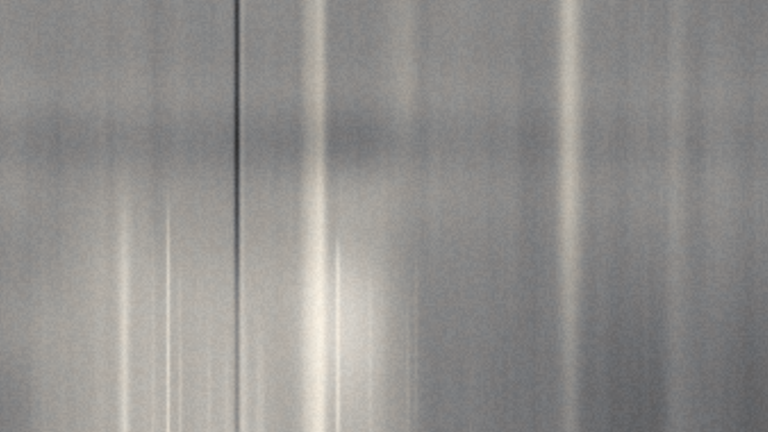
This texture is drawn by a WebGL 2 fragment shader. Its source:

```glsl
#version 300 es
precision highp float;
// Brushed metal sheet with soft vertical reflections, a dark seam and fine grain.

#define BASE_LIGHT 0.522
#define GLOW_LIGHT 0.160
#define HOT_LIGHT 0.14
#define BRUSH_CONTRAST 0.105
#define BAND_CONTRAST 0.030
#define GRAIN_SCALE 190.0
#define GRAIN_CONTRAST 0.046
#define SEAM_X 0.3085
#define SEAM_WIDTH 0.0036
#define HIGHLIGHT_KNEE 0.76
#define COOL_TINT vec3(0.995, 1.0, 1.020)
#define WARM_TINT vec3(1.022, 1.0, 0.962)

uniform vec2 u_resolution;
out vec4 fragColor;

float hash(vec2 p) {
    vec3 q = fract(p.xyx * 0.1031);
    q += dot(q, q.yzx + 33.33);
    return fract((q.x + q.y) * q.z);
}

float noise(vec2 p) {
    vec2 cell = floor(p);
    vec2 f = fract(p);
    f = f * f * (3.0 - 2.0 * f);
    float low = mix(hash(cell), hash(cell + vec2(1.0, 0.0)), f.x);
    float high = mix(hash(cell + vec2(0.0, 1.0)), hash(cell + 1.0), f.x);
    return mix(low, high, f.y);
}

float bell(float x, float centre, float width) {
    float d = (x - centre) / width;
    return exp(-d * d);
}

// Reflection with its own width on either flank.
float ridge(float x, float centre, float left, float right) {
    return bell(x, centre, x < centre ? left : right);
}

// One below the edge, fading to zero above it.
float below(float y, float edge, float softness) {
    return 1.0 - smoothstep(edge - softness, edge + softness, y);
}

// Vertical brushing: layers of noise stretched along y.
float brushing(vec2 uv) {
    float sum = 0.0;
    float amplitude = 0.5;
    float frequency = 13.0;
    for (int i = 0; i < 4; i++) {
        sum += amplitude * (noise(vec2(uv.x * frequency, uv.y * 1.6 + float(i) * 17.0)) - 0.5);
        amplitude *= 0.66;
        frequency *= 2.3;
    }
    return sum;
}

// Large soft areas of light and shade.
float broadLight(vec2 uv) {
    float wobble = 0.08 * (noise(uv * vec2(9.0, 3.0)) - 0.5);
    float leftSide = 1.0 - smoothstep(0.44, 0.57, uv.x);
    float glow = below(uv.y + wobble, 0.49, 0.20) * leftSide * smoothstep(0.0, 0.18, uv.x);
    float hot = bell(uv.x, 0.445, 0.055) * bell(uv.y, 0.25, 0.17);
    float lift = bell(uv.x, 0.46, 0.08) * bell(uv.y, 0.54, 0.08);
    float corner = bell(uv.x, 0.0, 0.09) * bell(uv.y, 0.24, 0.12);
    float shade = smoothstep(0.48, 0.72, uv.x) * below(uv.y, 0.28, 0.28);
    float dusk = bell(uv.x, 0.46, 0.09) * bell(uv.y, 0.69, 0.09);
    float bands = bell(uv.y, 0.79, 0.06) + bell(uv.y, 0.55, 0.08) - bell(uv.y, 0.67, 0.06);
    return GLOW_LIGHT * glow + HOT_LIGHT * hot + 0.05 * lift + 0.06 * corner
         - 0.085 * shade - 0.045 * dusk + BAND_CONTRAST * bands * (1.0 - 0.5 * uv.x)
         - 0.03 * smoothstep(0.55, 1.0, uv.x);
}

// Bright reflections, wide ones first, then thin scratches.
float streaks(vec2 uv) {
    float x = uv.x;
    float y = uv.y;
    float lower = below(y, 0.52, 0.16);
    float sum = ridge(x, 0.4160, 0.0120, 0.0085) * mix(0.17, 0.24, lower);
    sum += bell(x, 0.399, 0.008) * 0.08;
    sum += ridge(x, 0.741, 0.0135, 0.0150) * mix(0.09, 0.19, smoothstep(0.0, 0.7, y));
    sum += ridge(x, 0.528, 0.022, 0.014) * mix(0.01, 0.085, smoothstep(0.5, 0.8, y));
    sum += bell(x, 0.884, 0.013) * 0.045;
    sum += bell(x, 0.162, 0.008) * 0.10 * lower;
    sum += bell(x, 0.219, 0.0026) * 0.15 * below(y, 0.50, 0.12);
    sum += bell(x, 0.440, 0.0030) * 0.14 * below(y, 0.43, 0.05);
    // Scattered thin scratches in the lit lower part.
    for (int i = 0; i < 12; i++) {
        float id = float(i);
        float centre = mix(0.13, 0.56, hash(vec2(id, 3.7)));
        float top = mix(0.15, 0.55, hash(vec2(id, 8.1)));
        sum += bell(x, centre, 0.0030) * 0.035 * below(y, top, 0.10);
    }
    return sum;
}

// Dark joint with a pale right edge, paler downwards.
float seam(vec2 uv) {
    float depth = mix(0.15, 0.30, smoothstep(0.22, 0.52, uv.y));
    return 0.06 * bell(uv.x, SEAM_X + 0.007, 0.0035) - depth * bell(uv.x, SEAM_X, SEAM_WIDTH);
}

void main() {
    vec2 uv = gl_FragCoord.xy / u_resolution;
    vec2 p = gl_FragCoord.xy / u_resolution.y;

    float shine = streaks(uv);
    float light = BASE_LIGHT + broadLight(uv) + shine + seam(uv);
    light += BRUSH_CONTRAST * brushing(uv);

    // Roll off the highlights softly.
    float excess = max(light - HIGHLIGHT_KNEE, 0.0);
    light = min(light, HIGHLIGHT_KNEE) + excess / (1.0 + 2.0 * excess);

    // Fine grain with a trace of colour.
    light += GRAIN_CONTRAST * (noise(p * GRAIN_SCALE) - 0.5);
    float chroma = noise(p * GRAIN_SCALE * 0.3 + 41.0) - 0.5;

    float warmth = clamp(smoothstep(0.40, 0.68, light) + 1.5 * shine, 0.0, 1.3);
    vec3 colour = light * mix(COOL_TINT, WARM_TINT, warmth);
    colour += 0.015 * chroma * vec3(1.0, -0.2, -1.0);
    fragColor = vec4(clamp(colour, 0.0, 1.0), 1.0);
}
```
